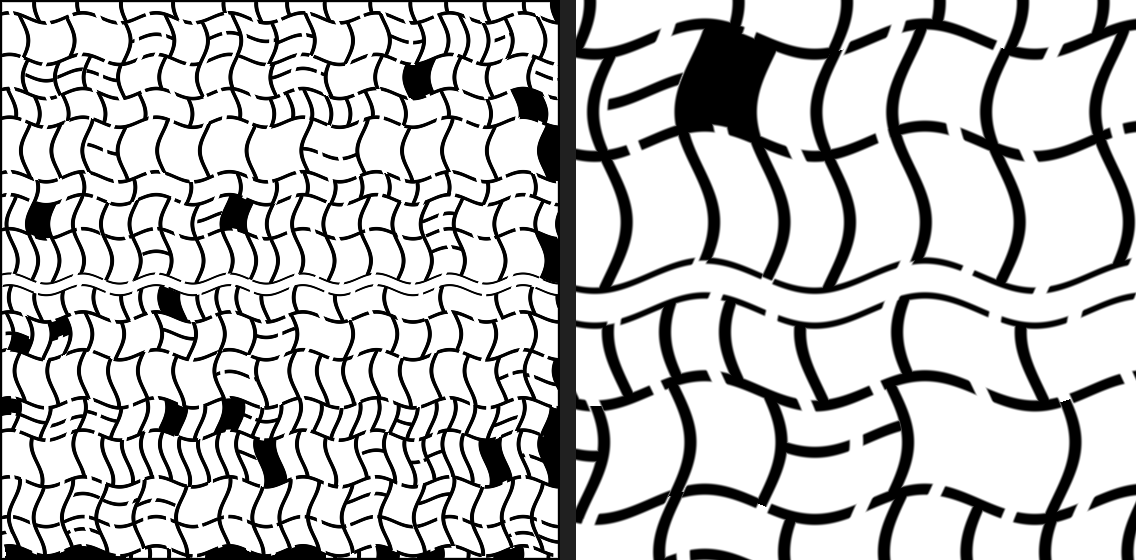
Left: the whole. Right: its middle third, enlarged.
A three.js fragment shader for this pattern:

```glsl
varying vec2 vUv;

const float TAU = 6.2831853;
const float SOFT = 0.001;
const float WAVE = 0.131;
const float ROW_PITCH = 0.0665;
const float LAST_EDGE = 7.0;
const vec3 PAPER = vec3(1.0);
const vec3 INK = vec3(0.0);

float hash(vec2 p) {
  return fract(sin(dot(p, vec2(127.1, 311.7))) * 4375.85);
}

float cornerSlope(vec2 corner, vec2 p) {
  float angle = TAU * hash(corner);
  return dot(vec2(cos(angle), sin(angle)), p - corner);
}

float gradientNoise(vec2 p) {
  vec2 i = floor(p);
  vec2 f = p - i;
  vec2 u = f * f * (3.0 - 2.0 * f);
  float low = mix(cornerSlope(i, p), cornerSlope(i + vec2(1.0, 0.0), p), u.x);
  float high = mix(cornerSlope(i + vec2(0.0, 1.0), p), cornerSlope(i + 1.0, p), u.x);
  return mix(low, high, u.y);
}

float stroke(float dist, float halfWidth) {
  return 1.0 - smoothstep(halfWidth - SOFT, halfWidth + SOFT, abs(dist));
}

// One short gap at a random place in every dash period
float dashes(float x, float seed, float period) {
  float t = x / period + hash(vec2(seed, 3.7));
  float gapCentre = mix(0.2, 0.8, hash(vec2(floor(t), seed)));
  return 1.0 - stroke((fract(t) - gapCentre) * period, 0.004);
}

vec2 ripple(vec2 p) {
  float sideways = 0.010 * cos(TAU * (p.y - 0.469) / WAVE);
  float upward = -0.009 * cos(TAU * (p.x - 0.017) / WAVE);
  return p + vec2(sideways, upward);
}

// Jittered row edge, counted outward from the middle band
float rowEdge(float index, float side) {
  float jitter = 0.6 * (hash(vec2(index, side + 5.3)) - 0.5);
  jitter *= step(0.5, index) * step(index, LAST_EDGE - 0.5);
  return (index + jitter) * ROW_PITCH;
}

float findRow(float d, float side) {
  float row = floor(d / ROW_PITCH);
  if (d < rowEdge(row, side)) return row - 1.0;
  if (d >= rowEdge(row + 1.0, side)) return row + 1.0;
  return row;
}

// Left and right edge of the cell at x; widths drift along the row
vec2 cellSpan(float x, float seed) {
  float left = -0.02;
  float right = left;
  for (int i = 0; i < 40; i++) {
    float n = gradientNoise(vec2(left * 4.0 + 0.37, seed * 1.73 + 0.41));
    right = left + clamp(0.060 + 0.10 * n, 0.034, 0.1);
    if (x < right) break;
    left = right;
  }
  return vec2(left, right);
}

float cellInk(vec2 q, float d, float side) {
  float row = findRow(d, side);
  float seed = row + side * 23.0;
  float low = rowEdge(row, side);
  float high = rowEdge(row + 1.0, side);

  // Some rows share the columns of the row before
  float columnSeed = seed - step(0.65, hash(vec2(seed, 8.1)));
  vec2 span = cellSpan(q.x, columnSeed);
  float width = span.y - span.x;
  vec2 id = vec2(floor(span.x * 400.0), seed);

  float ink = max(stroke(q.x - span.x, 0.0036), stroke(q.x - span.y, 0.0036));
  float lowLine = stroke(d - low, 0.0033) * dashes(q.x, seed, 0.047);
  float highLine = stroke(d - high, 0.0033) * dashes(q.x, seed + 1.0, 0.047);
  ink = max(ink, max(lowLine * step(0.5, row), highLine));

  // Stacked half cells
  float part = 0.0;
  if (row < LAST_EDGE && high - low > 0.05 && hash(id + 2.3) > 0.76) {
    float middle = mix(low, high, mix(0.4, 0.6, hash(id + 6.1)));
    ink = max(ink, stroke(d - middle, 0.0033) * dashes(q.x, seed + 0.5, 0.047));
    part = step(middle, d);
    if (part > 0.5) low = middle;
    else high = middle;
  }

  // Narrow cells filled at random, and slivers along the right side
  bool filled = width < 0.05 && hash(id + part * 0.7 + 4.9) > 0.88;
  filled = filled || span.x > 0.97;
  float inside = min(min(q.x - span.x, span.y - q.x), min(d - low, high - d));
  return max(ink, filled ? smoothstep(0.0, 2.0 * SOFT, inside) : 0.0);
}

void main() {
  vec2 q = ripple(vUv);
  float side = step(0.492, q.y);
  float d = max(q.y - 0.5026, 0.4818 - q.y);

  float ink = cellInk(q, max(d, 0.0), side) * smoothstep(-SOFT, SOFT, d);

  // Thin dashed pair around the middle band
  ink = max(ink, stroke(d, 0.0019) * dashes(q.x, side + 60.0, 0.056));

  // Solid stretches along the bottom
  float stretch = step(fract(q.x / 0.358), 0.6) * step(q.x, 0.6);
  ink = max(ink, stretch * (1.0 - smoothstep(0.016 - SOFT, 0.016 + SOFT, q.y)));

  // Border
  vec2 margin = min(vUv, 1.0 - vUv);
  ink = max(ink, stroke(min(margin.x, margin.y), 0.004));

  gl_FragColor = vec4(mix(PAPER, INK, ink), 1.0);
}
```
